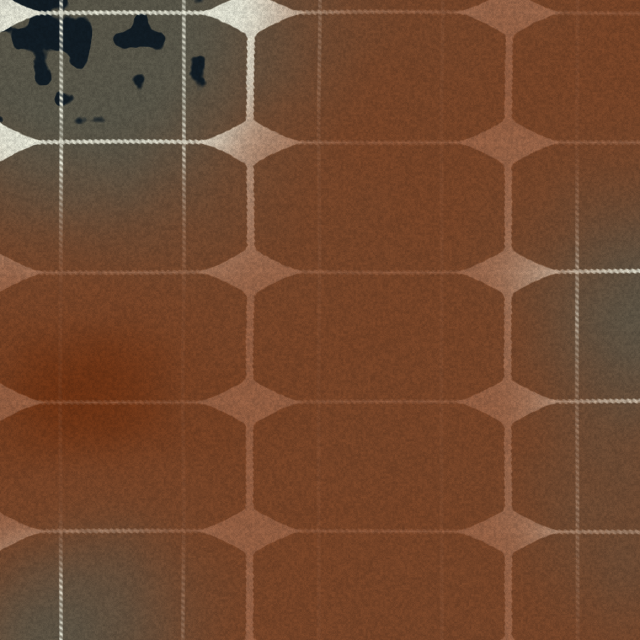
Write a WebGL 1 fragment shader that draws this pattern.

```glsl
precision highp float;
// Dusty solar panel: half-cut cells with clipped corners, stippled wires and uneven red dust.

uniform vec2 u_resolution;

const vec2 CELL = vec2(0.4036, 0.2026);       // cell pitch
const vec2 NODE = vec2(0.3910, 0.1700);       // one crossing of the gaps
const vec2 STAR = vec2(0.086, 0.038);         // reach of the corner diamonds
const float STAR_CURVE = 1.4;
const float GAP_HALF = 0.0063;
const float WIRE_HALF = 0.0034;
const float BUSBAR_HALF = 0.0028;
const vec2 BUSBARS = vec2(0.267, 0.742);      // positions as fractions of a cell
const float STIPPLE_PITCH = 0.0092;
const float GRAIN_SCALE = 260.0;
const float GRAIN_AMOUNT = 0.11;

const vec3 SILICON = vec3(0.065, 0.105, 0.135);
const vec3 DUST_THIN = vec3(0.335, 0.325, 0.275);
const vec3 DUST_MID = vec3(0.455, 0.260, 0.150);
const vec3 DUST_THICK = vec3(0.420, 0.195, 0.075);
const vec3 METAL_CLEAN = vec3(0.87, 0.87, 0.81);
const vec3 METAL_DUSTY = vec3(0.585, 0.380, 0.270);

float hash(vec2 p) {
  vec3 q = fract(vec3(p.xyx) * 0.1031);
  q += dot(q, q.yzx + 33.33);
  return fract((q.x + q.y) * q.z);
}

float noise(vec2 p) {
  vec2 i = floor(p), f = fract(p);
  f = f * f * (3.0 - 2.0 * f);
  return mix(mix(hash(i), hash(i + vec2(1.0, 0.0)), f.x),
             mix(hash(i + vec2(0.0, 1.0)), hash(i + 1.0), f.x), f.y);
}

float fbm(vec2 p) {
  float sum = 0.0, weight = 0.5;
  for (int i = 0; i < 4; i++) {
    sum += weight * noise(p);
    p = p * 2.03 + 17.1;
    weight *= 0.5;
  }
  return sum / 0.9375;
}

float blob(vec2 p, vec2 center, float radius) {
  vec2 d = (p - center) / radius;
  return exp(-dot(d, d));
}

// Dust thickness: near 0 is washed off, above 1 is caked.
float dustDepth(vec2 p) {
  float d = 0.75 + 0.30 * blob(p, vec2(0.13, 0.38), 0.17);
  d -= 1.10 * blob(p, vec2(0.10, 1.00), 0.33);
  d -= 0.65 * blob(p, vec2(1.02, 0.53), 0.20);
  d -= 0.62 * blob(p, vec2(0.12, 0.00), 0.20);
  d -= 0.28 * blob(p, vec2(0.97, 0.17), 0.19);
  return d + 0.22 * (fbm(p * 5.0) - 0.5);
}

// Bare spots where the dust has flaked away.
float bareSpots(vec2 p) {
  float reach = length((p - vec2(0.13, 0.95)) / vec2(0.22, 0.14));
  float flakes = mix(noise(p * 32.0 + 5.0), fbm(p * 24.0), 0.4);
  return smoothstep(0.0, 0.06, flakes - 0.34 - 0.36 * reach);
}

float cover(float dist, float soft) {
  return 1.0 - smoothstep(-soft, soft, dist);
}

float smoothMin(float a, float b, float k) {
  float h = max(k - abs(a - b), 0.0) / k;
  return min(a, b) - 0.25 * h * h * k;
}

void main() {
  vec2 uv = gl_FragCoord.xy / u_resolution;
  float soft = max(1.0 / u_resolution.y, 0.0012);
  vec2 bent = uv + 0.003 * (vec2(noise(uv * 5.0), noise(uv * 5.0 + 40.0)) - 0.5);
  vec2 grid = (bent - NODE) / CELL;
  vec2 offset = abs(fract(grid + 0.5) - 0.5) * CELL;

  // Dusted cell surface
  float dust = dustDepth(uv);
  vec3 color = mix(DUST_THIN, DUST_MID, smoothstep(-0.1, 0.8, dust));
  color = mix(color, DUST_THICK, smoothstep(0.75, 1.1, dust));
  color = mix(color, SILICON, bareSpots(uv));

  // Metal loses brightness and contrast under dust
  float veil = smoothstep(0.10, 0.76, dust);
  vec3 metal = mix(METAL_CLEAN, METAL_DUSTY, veil);
  float tau = 6.28318;
  float twistX = 0.5 + 0.5 * sin(tau * (uv.x + 0.6 * uv.y) / STIPPLE_PITCH);
  float twistY = 0.5 + 0.5 * sin(tau * (uv.y + 0.6 * uv.x) / STIPPLE_PITCH);

  // Busbars
  vec2 barGap = abs(fract(grid.x) - BUSBARS) * CELL.x;
  float bar = cover(min(barGap.x, barGap.y) - BUSBAR_HALF, soft);
  float patchy = 0.75 + 0.5 * noise(uv * vec2(9.0, 24.0));
  color = mix(color, metal, bar * min(patchy * mix(0.85, 0.20, veil), 1.0) * mix(0.4, 1.0, twistY));

  // Wires between rows
  float wire = cover(offset.y - WIRE_HALF * mix(0.7, 1.1, twistX), soft);
  color = mix(color, metal, wire * mix(0.92, 0.45, veil) * mix(0.7, 1.0, twistX));

  // Column gaps and corner diamonds
  float ragged = 0.0016 * (noise(uv * 170.0) - 0.5);
  float starHalf = STAR.y * pow(max(1.0 - offset.x / STAR.x, 0.0), STAR_CURVE);
  float star = (offset.y - starHalf) * 0.9;
  float gap = offset.x - GAP_HALF + 0.0012 * twistY;
  float backing = cover(smoothMin(star, gap, 0.006) + ragged, soft);
  color = mix(color, metal, backing * mix(0.97, 0.85, veil));

  // Fine grain
  float grain = 0.6 * noise(uv * GRAIN_SCALE) + 0.4 * hash(floor(uv * GRAIN_SCALE * 2.0)) - 0.5;
  color *= 1.0 + 2.0 * GRAIN_AMOUNT * grain;
  gl_FragColor = vec4(color, 1.0);
}
```
